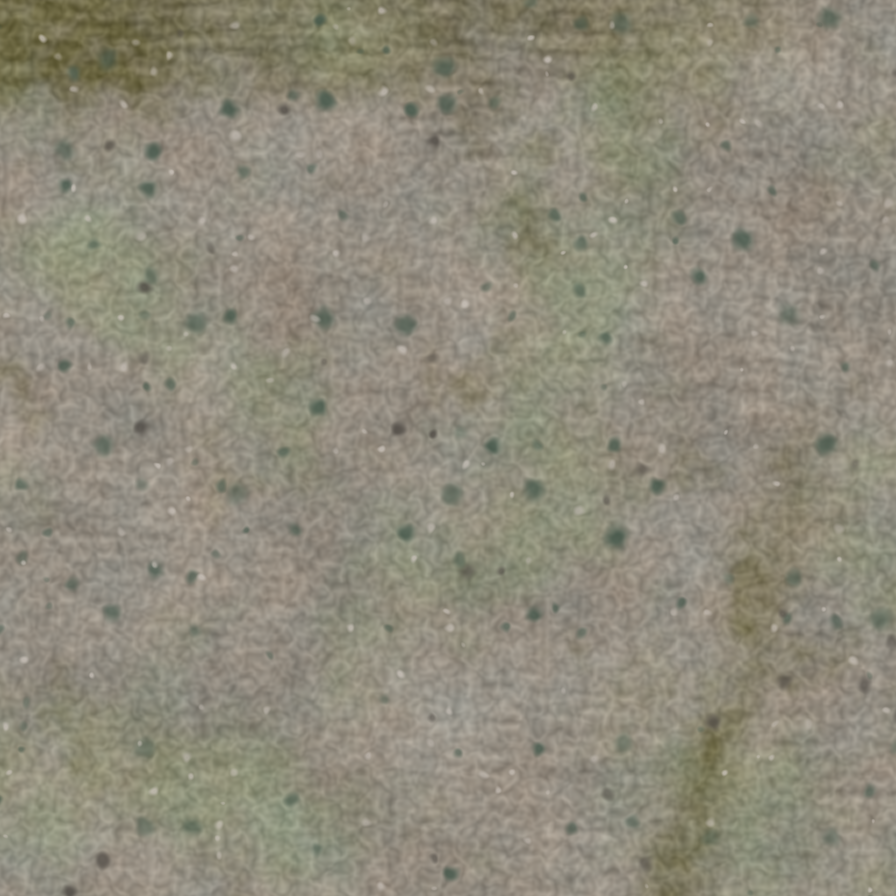
A WebGL 1 fragment shader for this texture:

```glsl
precision highp float;
// Dry, patchy meadow seen from above: soft grey-beige soil with olive grass.
// Layers of gradient noise give tone, hue and mown streaks; jittered cells
// scatter small green tufts, dark pits and pale stones over them.
uniform vec2 u_resolution;

const vec3 SOIL = vec3(0.583, 0.556, 0.513);
const vec3 GRASS = vec3(0.405, 0.385, 0.235);
const vec3 TUFT = vec3(0.25, 0.33, 0.28);
const vec3 PIT = vec3(0.29, 0.27, 0.25);
const vec3 STONE = vec3(0.80, 0.77, 0.74);
const vec3 WARM_SHIFT = vec3(0.045, 0.0, -0.025);
const vec3 GREEN_SHIFT = vec3(-0.035, 0.012, -0.045);

const float FINE_SCALE = 125.0;
const float FINE_CONTRAST = 0.105;
const float CLUMP_SCALE = 56.0;
const float CLUMP_CONTRAST = 0.075;
const float PATCH_SCALE = 7.0;
const float PATCH_CONTRAST = 0.095;
const float STREAK_CONTRAST = 0.11;

vec2 hash2(vec2 p) {
  vec3 q = fract(vec3(p.xyx) * vec3(0.1031, 0.1030, 0.0973));
  q += dot(q, q.yzx + 33.33);
  return fract((q.xx + q.yz) * q.zy);
}

float cornerSlope(vec2 cell, vec2 offset) {
  float angle = 6.2832 * hash2(cell).x;
  return dot(vec2(cos(angle), sin(angle)), offset);
}

// Gradient noise, roughly -0.7 to 0.7.
float noise(vec2 p) {
  vec2 i = floor(p), f = fract(p);
  vec2 u = f * f * f * (f * (f * 6.0 - 15.0) + 10.0);
  vec2 e = vec2(1.0, 0.0);
  float low = mix(cornerSlope(i, f), cornerSlope(i + e.xy, f - e.xy), u.x);
  float high = mix(cornerSlope(i + e.yx, f - e.yx), cornerSlope(i + e.xx, f - e.xx), u.x);
  return mix(low, high, u.y);
}

float fbm(vec2 p) {
  float sum = 0.0, weight = 0.6;
  for (int i = 0; i < 4; i++) {
    sum += weight * noise(p);
    p = mat2(0.8, 0.6, -0.6, 0.8) * p * 2.1 + 17.3;
    weight *= 0.55;
  }
  return sum;
}

// Soft spots, at most one per cell; density is the share of filled cells.
float spots(vec2 p, float cells, float density, float radius, float seed) {
  vec2 q = p * cells, cell = floor(q);
  vec2 chance = hash2(cell + seed);
  vec2 center = 0.35 + 0.3 * hash2(cell + seed + 57.0);
  float size = radius * cells * mix(0.55, 1.2, chance.y);
  float mask = 1.0 - smoothstep(0.2 * size, size, length(q - cell - center));
  return mask * step(chance.x, density) * mix(0.5, 1.0, fract(chance.y * 7.0));
}

// Share of grass: the upper edge, a leaning strip and loose patches.
float grassCover(vec2 p) {
  float ragged = fbm(p * 9.0 + 40.0);
  float edge = smoothstep(0.84, 0.96, p.y + 0.13 * ragged);
  edge *= mix(0.85, 0.42, smoothstep(0.08, 0.3, p.x + 0.1 * ragged));
  edge *= 1.0 - smoothstep(0.78, 0.95, p.x);
  float across = (p.x - 0.755 - 0.27 * p.y + 0.04 * ragged) / 0.036;
  float strip = 0.62 * exp(-across * across) * (1.0 - smoothstep(0.38, 0.6, p.y));
  strip *= 0.8 + ragged;
  float loose = 0.5 * smoothstep(0.16, 0.62, fbm(p * 6.0 + 8.0));
  return clamp(edge + strip + loose, 0.0, 0.9);
}

// Raked lines: level along the top, upright at the right, faint elsewhere.
float streaks(vec2 p) {
  float bend = 0.02 * noise(p * 4.0);
  float level = noise(vec2(p.x * 9.0, (p.y + 0.04 * p.x + bend) * 95.0));
  float upright = noise(vec2((p.x - 0.12 * p.y + bend) * 80.0, p.y * 8.0));
  float top = smoothstep(0.85, 0.96, p.y) * (1.0 - smoothstep(0.65, 0.8, p.x));
  float right = smoothstep(0.76, 0.9, p.x) * smoothstep(0.45, 0.7, p.y);
  float faint = 0.7 * smoothstep(0.0, 0.4, noise(p * 4.0 + 71.0));
  return level * max(top, faint) + 0.6 * upright * right;
}

void main() {
  vec2 p = gl_FragCoord.xy / u_resolution;
  vec2 warped = p + 0.004 * vec2(noise(p * 65.0 + 5.0), noise(p * 65.0 + 91.0));

  // Ground tone from broad patches down to soft grain.
  float tone = PATCH_CONTRAST * fbm(p * PATCH_SCALE + 23.0);
  tone += CLUMP_CONTRAST * noise(warped * CLUMP_SCALE + 3.0);
  tone += FINE_CONTRAST * noise(warped * FINE_SCALE + 11.0);
  tone += STREAK_CONTRAST * streaks(p);

  // Slow hue drift and grass cover.
  vec3 color = SOIL + WARM_SHIFT * fbm(p * 11.0 + 62.0);
  color += GREEN_SHIFT * smoothstep(-0.1, 0.5, fbm(p * 4.0 + 31.0));
  float tangle = 1.0 + 0.6 * noise(warped * 42.0 + 29.0);
  color = mix(color, GRASS, clamp(grassCover(p) * tangle, 0.0, 0.95));
  color += tone * vec3(1.0, 0.98, 0.94);

  // Scattered tufts, pits and stones.
  float tufts = spots(warped, 21.0, 0.12, 0.016, 13.0);
  tufts = max(tufts, 0.8 * spots(warped + 0.013, 37.0, 0.05, 0.010, 101.0));
  color = mix(color, TUFT, 0.8 * tufts);
  color = mix(color, PIT, 0.75 * spots(warped + 0.021, 25.0, 0.045, 0.011, 211.0));
  color = mix(color, STONE, 0.75 * spots(warped, 55.0, 0.065, 0.0062, 307.0));
  gl_FragColor = vec4(clamp(color, 0.0, 1.0), 1.0);
}
```
